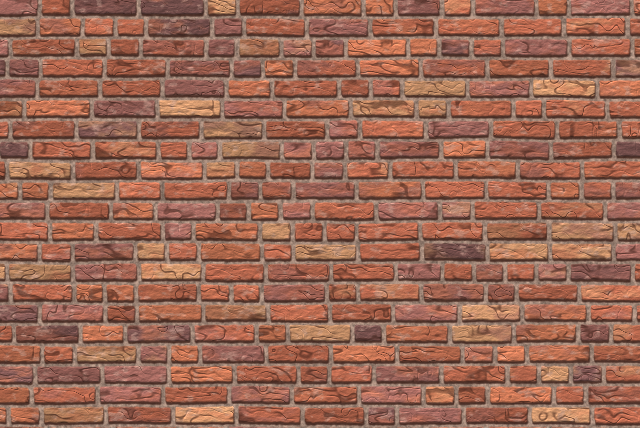
Reproduce this texture procedurally as a WebGL 2 fragment shader.

```glsl
#version 300 es
precision highp float;

uniform vec2 u_resolution;
out vec4 fragColor;

// Lengths are fractions of the canvas height
const float COURSE = 0.04775;
const float COURSE_SHIFT = 0.0054;
const float STRETCHER = 0.151;
const float THREE_QUARTER = 0.106;
const float HEADER = 0.074;
const float HEADER_SHARE = 0.29;
const float THREE_QUARTER_SHARE = 0.07;
const float JOINT = 0.0105;
const float CORNER = 0.004;
const float EDGE_WEAR = 0.0038;
const float SAG = 0.004;
const vec2 SHADOW_OFFSET = vec2(-0.0012, 0.0046);
const vec2 LIGHT_STEP = vec2(-0.0010, 0.0024);
const float RELIEF = 0.85;

const vec3 RED = vec3(0.68, 0.385, 0.29);
const vec3 ORANGE = vec3(0.76, 0.45, 0.325);
const vec3 MAUVE = vec3(0.60, 0.385, 0.35);
const vec3 OCHRE = vec3(0.76, 0.55, 0.40);
const vec3 PLUM = vec3(0.47, 0.32, 0.305);
const vec3 DUST = vec3(0.76, 0.61, 0.55);
const vec3 MORTAR = vec3(0.64, 0.535, 0.475);
const vec3 SHADE = vec3(0.23, 0.12, 0.09);

float hash(vec2 p) {
    vec3 q = fract(p.xyx * vec3(0.1031, 0.1030, 0.0973));
    q += dot(q, q.yzx + 33.33);
    return fract((q.x + q.y) * q.z);
}

float noise(vec2 p) {
    vec2 i = floor(p), f = fract(p);
    f = f * f * (3.0 - 2.0 * f);
    return mix(mix(hash(i), hash(i + vec2(1, 0)), f.x),
               mix(hash(i + vec2(0, 1)), hash(i + vec2(1, 1)), f.x), f.y);
}

float fbm(vec2 p) {
    float sum = 0.0, gain = 0.5;
    for (int i = 0; i < 4; i++) {
        sum += gain * noise(p);
        p = mat2(1.6, 1.2, -1.2, 1.6) * p + 7.3;
        gain *= 0.5;
    }
    return sum;
}

float roundBox(vec2 p, vec2 halfSize) {
    vec2 q = abs(p) - halfSize + CORNER;
    return length(max(q, 0.0)) + min(max(q.x, q.y), 0.0) - CORNER;
}

float brickLength(float row, float index) {
    float kind = hash(vec2(index + 3.0, row + 41.0));
    float size = kind < HEADER_SHARE ? HEADER
               : kind < HEADER_SHARE + THREE_QUARTER_SHARE ? THREE_QUARTER : STRETCHER;
    return size * mix(0.96, 1.04, hash(vec2(index + 71.0, row + 9.0)));
}

// Thin slanted fissures, 1 along their centre
float cracks(vec2 p) {
    vec2 q = vec2(p.x * 24.0, p.y * 75.0 + p.x * 14.0);
    q += 1.6 * noise(p * 45.0);
    return 1.0 - smoothstep(0.0, 0.14, abs(noise(q) - 0.5));
}

float surface(vec2 p) {
    return fbm(p * vec2(65.0, 120.0)) - 0.22 * cracks(p);
}

vec3 brickColor(float k) {
    return k < 0.35 ? RED : k < 0.58 ? ORANGE : k < 0.82 ? MAUVE : k < 0.93 ? OCHRE : PLUM;
}

void main() {
    vec2 p = gl_FragCoord.xy / u_resolution.y;
    float aa = 1.0 / u_resolution.y;

    // Uneven laying and worn outlines
    vec2 wall = p;
    wall.y += SAG * (noise(p * vec2(7.0, 16.0)) - 0.5);
    wall += EDGE_WEAR * (vec2(fbm(p * 75.0), fbm(p * 75.0 + 50.0)) - 0.47);

    // Walk along the course to the brick at this point
    float y = (wall.y - COURSE_SHIFT) / COURSE;
    float row = floor(y);
    float left = -STRETCHER * (0.1 + hash(vec2(row + 5.0, 17.0)));
    float size = STRETCHER, index = 0.0;
    for (int i = 0; i < 40; i++) {
        index = float(i);
        size = brickLength(row, index);
        if (left + size > wall.x) break;
        left += size;
    }
    vec2 id = vec2(index, row + 2.0);
    vec2 local = vec2(wall.x - left - 0.5 * size, (y - row - 0.5) * COURSE - 0.001);
    vec2 halfSize = 0.5 * (vec2(size, COURSE) - JOINT);
    halfSize -= 0.0012 * vec2(hash(id + 13.0), hash(id + 29.0));
    float d = roundBox(local, halfSize);

    // Gritty mortar under the brick's shadow
    float grit = fbm(p * 150.0);
    vec3 mortar = MORTAR * (0.62 + 0.75 * grit);
    float shadow = 1.0 - smoothstep(-0.002, 0.003, roundBox(local + SHADOW_OFFSET, halfSize));
    mortar = mix(mortar, SHADE, 0.82 * shadow);

    // Brick clay with stains, dust, relief and fissures
    vec2 grain = p + 3.7 * vec2(hash(id + 51.0), hash(id + 67.0));
    vec3 clay = brickColor(hash(id + 83.0));
    vec3 stain = brickColor(hash(id + 97.0));
    clay = mix(clay, stain, 0.55 * smoothstep(0.4, 0.68, fbm(grain * vec2(18.0, 35.0))));
    clay *= mix(0.88, 1.12, hash(id + 109.0));
    clay = mix(clay, DUST, 0.5 * smoothstep(0.52, 0.75, fbm(grain * vec2(55.0, 85.0) + 9.0)));
    float slope = surface(grain) - surface(grain + LIGHT_STEP);
    clay *= clamp(1.0 + RELIEF * slope, 0.55, 1.4);
    float fissure = cracks(grain) * smoothstep(0.42, 0.62, noise(grain * 28.0));
    clay = mix(clay, SHADE, 0.5 * fissure);

    // Lit upper rim and dark lower rim
    float rim = smoothstep(-0.005, 0.0, d);
    float facing = clamp(local.y / halfSize.y, -1.0, 1.0);
    clay *= 1.0 + rim * (facing > 0.0 ? 0.14 : 0.42) * facing;

    float cover = 1.0 - smoothstep(-aa, aa, d);
    fragColor = vec4(clamp(mix(mortar, clay, cover), 0.0, 1.0), 1.0);
}
```
